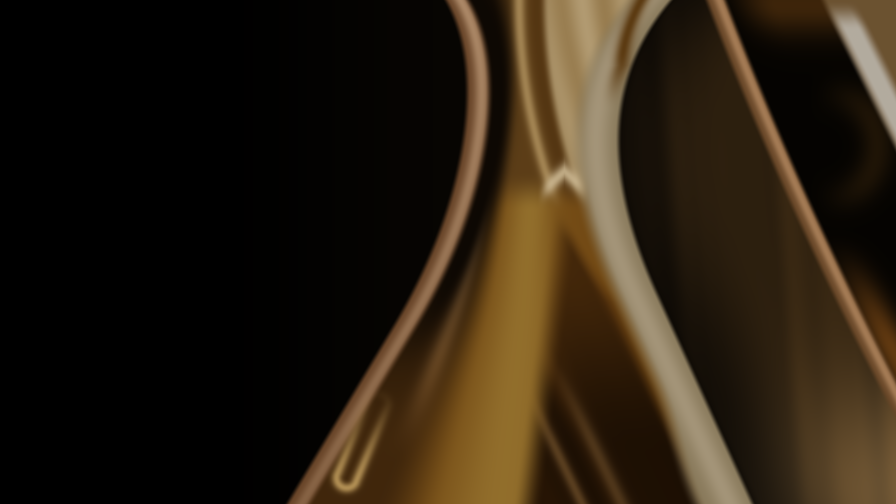
This background is drawn by a WebGL 2 fragment shader. Its source:

```glsl
#version 300 es
precision highp float;
// Flowing golden glass on black: a waisted body with pale rims, an inner fold
// and a dark wedge, beside a second glass edge. Each contour is a curve x(y);
// soft bands and ridges measured from those curves are layered in order.
uniform vec2 u_resolution;
out vec4 fragColor;

float hash(float n) {
  n = fract(n * 0.1031);
  n *= n + 33.33;
  return fract(n * (n + n));
}

float noise(float x) {
  float i = floor(x), f = fract(x);
  return mix(hash(i), hash(i + 1.0), f * f * (3.0 - 2.0 * f));
}

float ridge(float d, float width) { return exp(-d * d / (width * width)); }

float band(float x, float a, float b, float soft) {
  return smoothstep(a - soft, a + soft, x) * (1.0 - smoothstep(b - soft, b + soft, x));
}

float segment(vec2 p, vec2 a, vec2 b) {
  vec2 ab = b - a;
  return length(p - a - ab * clamp(dot(p - a, ab) / dot(ab, ab), 0.0, 1.0));
}

float leftEdge(float y) {
  float u = max(y - 0.35, 0.0);
  return 0.57 + 0.6 * y - 0.6 * u * u - pow(u, 8.0);
}

float rightEdge(float y) {
  float u = max(y - 0.42, 0.0);
  return 1.493 - 0.455 * y + 0.62 * u * u + 0.75 * u * u * u * u;
}

// Dark room on the left, smoky brown glass on the right
vec3 backdrop(vec2 p, float right) {
  vec3 room = vec3(0.026, 0.018, 0.007) * smoothstep(0.4, 0.9, p.x);
  float streak = noise(p.x * 28.0 + p.y * 2.0);
  vec3 smoke = mix(vec3(0.07, 0.05, 0.025), vec3(0.2, 0.14, 0.065), smoothstep(0.0, 0.22, p.x - right));
  smoke *= 0.85 + 0.3 * streak;
  smoke += vec3(0.24, 0.2, 0.14) * ridge(length(p - vec2(1.78, 0.03)), 0.22);
  return mix(room, smoke, smoothstep(-0.02, 0.02, p.x - right));
}

// Second glass object: black interior, reflections and a slanted rim
vec3 farGlass(vec3 col, vec2 p) {
  float u = 1.0 - p.y;
  float q = p.x - (1.42 + 0.38 * u + 0.09 * u * u);
  vec3 inside = vec3(0.02, 0.013, 0.004);
  inside += vec3(0.22, 0.13, 0.035) * ridge(u - 0.01, 0.06) * smoothstep(0.0, 0.12, q);
  inside += vec3(0.1, 0.065, 0.02) * ridge(length(p - vec2(1.64, 0.71)) - 0.1, 0.035) * smoothstep(1.6, 1.74, p.x);
  inside += vec3(0.36, 0.21, 0.06) * ridge(q - 0.045, 0.04) * smoothstep(0.55, 0.3, p.y);
  float g = p.x - (1.632 + 0.5 * u);
  inside = mix(inside, vec3(0.42, 0.32, 0.19), smoothstep(-0.008, 0.012, g));
  inside = mix(inside, vec3(0.7, 0.67, 0.62), band(g, 0.005, 0.055, 0.014) * smoothstep(0.0, 0.06, u));
  col = mix(col, inside, smoothstep(0.0, 0.02, q));
  vec3 rim = mix(vec3(0.4, 0.27, 0.15), vec3(0.64, 0.48, 0.33), ridge(q - 0.007, 0.012));
  return mix(col, rim, band(q, -0.018, 0.019, 0.007));
}

// Body of the main glass, painted from its amber depth to its highlights
vec3 goldGlass(vec2 p, float left, float right) {
  float x = p.x, y = p.y, u = 1.0 - y;
  float s = (x - left) / (right - left);
  float upper = smoothstep(0.58, 0.66, y);

  vec3 col = mix(vec3(0.07, 0.04, 0.012), vec3(0.25, 0.15, 0.045), smoothstep(0.55, 0.1, y));
  col += vec3(0.21, 0.16, 0.1) * ridge(s - 0.205, 0.035) * band(y, 0.2, 0.6, 0.12);
  vec3 gold = mix(vec3(0.45, 0.29, 0.08), vec3(0.57, 0.43, 0.17), ridge(s - 0.46, 0.13));
  gold = mix(gold, vec3(0.36, 0.24, 0.09), upper);
  col = mix(col, gold, smoothstep(0.19, 0.34, s));

  // Dark wedge opening downward, crossed by slanted reflections
  float wedgeRight = right - 0.09 - 0.25 * max(y - 0.4, 0.0);
  float wedge = smoothstep(-0.025, 0.035, x - 1.042 - 0.13 * y);
  wedge *= 1.0 - smoothstep(-0.025, 0.015, x - wedgeRight);
  vec3 umber = mix(vec3(0.13, 0.07, 0.015), vec3(0.31, 0.18, 0.045), smoothstep(0.1, 0.5, y));
  float slant = x + 0.48 * y;
  umber += vec3(0.2, 0.16, 0.1) * (ridge(slant - 1.155, 0.013) + 0.8 * ridge(slant - 1.235, 0.016)) * smoothstep(0.32, 0.1, y);
  umber *= 0.85 + 0.3 * noise(slant * 32.0);
  col = mix(col, umber, wedge * smoothstep(0.61, 0.52, y));

  // Pale upper sheet with a curved crease on its left
  float crease = x - (1.03 + 0.45 * u * u);
  vec3 sheet = mix(vec3(0.7, 0.61, 0.45), vec3(0.58, 0.47, 0.29), noise(crease * 24.0 + y * 3.0));
  col = mix(col, sheet, smoothstep(0.035, 0.06, crease) * upper);
  col = mix(col, vec3(0.33, 0.21, 0.07), ridge(crease - 0.034, 0.014) * upper);
  col = mix(col, vec3(0.68, 0.56, 0.36), 0.85 * ridge(crease, 0.012) * upper);

  // Broad right rim and its brown reflection near the top
  vec3 pale = mix(vec3(0.53, 0.47, 0.35), vec3(0.64, 0.58, 0.47), ridge(x - right + 0.045, 0.03));
  float inner = right - 0.08 - 0.03 * smoothstep(0.25, 0.0, y);
  col = mix(col, pale, smoothstep(-0.02, 0.02, x - inner));
  col = mix(col, vec3(0.36, 0.23, 0.07), ridge(x - right + 0.02 + 0.3 * max(y - 0.87, 0.0), 0.016) * smoothstep(0.78, 0.9, y));

  // Bright peaked fold at the waist
  float peak = y - 0.66 + 0.9 * abs(x - 1.12);
  col = mix(col, vec3(0.79, 0.71, 0.56), 0.9 * ridge(peak, 0.019) * band(x, 1.08, 1.155, 0.015));

  // Left rim and the looped highlight at its foot
  float t = x - left;
  col = mix(col, vec3(0.05, 0.03, 0.01), ridge(t - 0.064, 0.024) * smoothstep(0.25, 0.5, y));
  vec3 rim = mix(vec3(0.4, 0.26, 0.15), vec3(0.67, 0.53, 0.4), ridge(t - 0.029, 0.015) * (0.45 + 0.55 * y));
  col = mix(col, rim, 1.0 - smoothstep(0.035, 0.053, t));
  float loop = segment(p, vec2(0.688, 0.052), vec2(0.75, 0.2)) - 0.02;
  return mix(col, vec3(0.76, 0.62, 0.37), 0.85 * ridge(loop, 0.01) * smoothstep(0.25, 0.03, y));
}

void main() {
  vec2 p = gl_FragCoord.xy / u_resolution.y;
  p.x += 8.0 / 9.0 - 0.5 * u_resolution.x / u_resolution.y;
  float left = leftEdge(p.y), right = rightEdge(p.y);
  vec3 col = farGlass(backdrop(p, right), p);
  float body = band(p.x, left, right, 0.007);
  fragColor = vec4(mix(col, goldGlass(p, left, right), body), 1.0);
}
```
